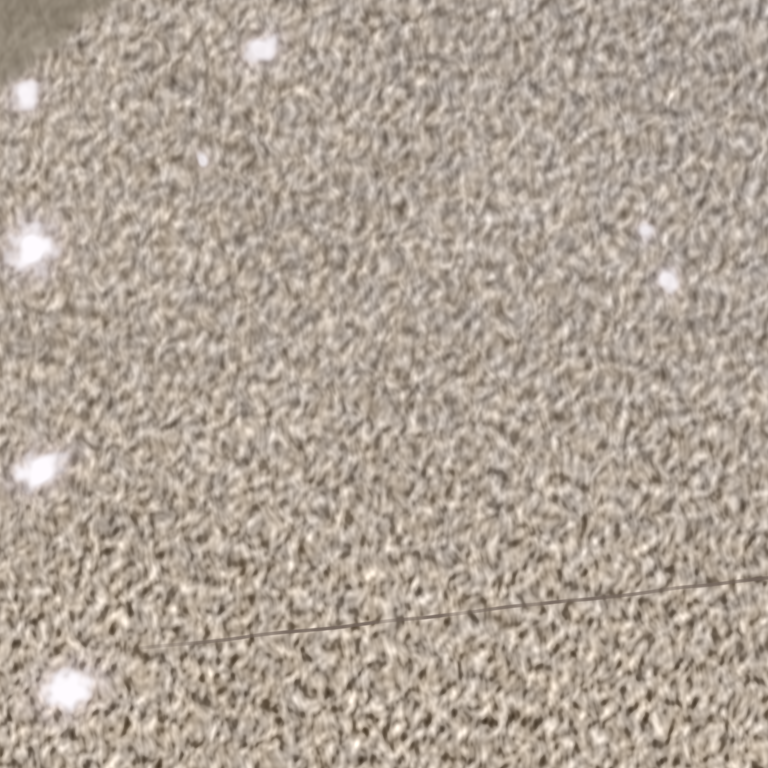
A three.js fragment shader for this texture:

```glsl
// Polished speckled granite slab with soft lamp reflections and a thin seam.
#define STONE vec3(0.690, 0.640, 0.588)
#define CORNER vec3(0.560, 0.520, 0.460)
#define SEAM vec3(0.450, 0.395, 0.360)
#define LAMP vec3(1.0, 0.985, 1.0)
#define HALO vec3(0.86, 0.80, 0.85)
#define GRAIN vec2(88.0, 54.0)
#define CONTRAST 0.37
#define LEAN 0.28
#define WARP 0.006

varying vec2 vUv;

vec2 randomDirection(vec2 cell) {
  vec3 p = fract(cell.xyx * vec3(0.1031, 0.1030, 0.0973));
  p += dot(p, p.yzx + 33.33);
  float angle = 6.2832 * fract((p.x + p.y) * p.z);
  return vec2(cos(angle), sin(angle));
}

float cornerSlope(vec2 cell, vec2 local, vec2 corner) {
  return dot(randomDirection(cell + corner), local - corner);
}

// Gradient noise, centred on zero
float noise(vec2 p) {
  vec2 cell = floor(p);
  vec2 f = fract(p);
  vec2 w = f * f * f * (f * (f * 6.0 - 15.0) + 10.0);
  float low = mix(cornerSlope(cell, f, vec2(0.0)),
                  cornerSlope(cell, f, vec2(1.0, 0.0)), w.x);
  float high = mix(cornerSlope(cell, f, vec2(0.0, 1.0)),
                   cornerSlope(cell, f, vec2(1.0)), w.x);
  return mix(low, high, w.y);
}

vec2 turn(vec2 p, float angle) {
  float c = cos(angle);
  float s = sin(angle);
  return vec2(c * p.x - s * p.y, s * p.x + c * p.y);
}

// Short upright grains: two crossing leans and a finer layer
float grains(vec2 uv) {
  vec2 bend = vec2(noise(uv * 26.0 + 70.0), noise(uv * 26.0 + 130.0));
  vec2 p = uv + WARP * bend;
  float main = noise(turn(p, LEAN) * GRAIN + 200.0);
  float cross = noise(turn(p, LEAN + 0.5) * GRAIN * 1.08 + 400.0);
  float fine = noise(turn(p, LEAN - 0.4) * GRAIN * 1.8 + 600.0);
  return 0.8 * main + 0.6 * cross + 0.4 * fine;
}

// Lamp reflection: bright core inside a faint halo
vec3 addLamp(vec3 color, vec2 uv, vec2 center, vec2 size, float strength) {
  vec2 q = turn(uv - center, -0.45) / size;
  float d = length(q) + 0.5 * noise(uv * 60.0);
  color = mix(color, HALO, 0.55 * strength * exp(-0.55 * d * d));
  return mix(color, LAMP, strength * (1.0 - smoothstep(0.45, 1.3, d)));
}

void main() {
  vec2 uv = vUv;

  // Crisp, dark grains near the bottom, softer ones higher up
  float nearness = 1.0 - smoothstep(0.05, 0.65, uv.y);
  float grain = grains(uv);
  float worms = grain - 0.22 * smoothstep(0.1, 0.5, -grain) * nearness;
  float tone = CONTRAST * mix(0.88, 1.15, nearness) * worms;
  float mottle = 0.035 * noise(uv * 5.0 + 20.0) + 0.05 * noise(uv * 17.0 + 40.0);
  vec3 color = STONE + tone + mottle + 0.012 * nearness;

  // Patchy warm and cool tints, cooler toward the upper right
  float warmth = 0.025 * noise(uv * 30.0 + 300.0) - 0.016 * uv.x * uv.y
               + 0.008 * nearness;
  color += warmth * vec3(0.7, 0.1, -1.0);

  // Thin broken seam, fading out on the left
  float seamY = 0.135 + 0.112 * uv.x + 0.003 * noise(vec2(uv.x * 14.0, 3.5));
  float seam = 1.0 - smoothstep(0.0008, 0.0036, abs(uv.y - seamY));
  float broken = 0.68 + 0.6 * noise(vec2(uv.x * 32.0, 9.5));
  seam *= clamp(broken, 0.25, 0.9) * smoothstep(0.12, 0.32, uv.x);
  color = mix(color, SEAM, seam);

  // Blurred dark surface beyond the upper left edge
  float beyond = (uv.y - 0.878 - 0.79 * uv.x) * 0.785;
  float corner = smoothstep(-0.008, 0.018, beyond + 0.012 * noise(uv * 22.0));
  vec3 blurred = CORNER + 0.10 * noise(uv * vec2(16.0, 26.0)) + 0.06 * grain;
  color = mix(color, blurred, 0.92 * corner);

  // Row of lamps down the left side, then small scattered glints
  color = addLamp(color, uv, vec2(0.033, 0.876), vec2(0.019, 0.016), 0.9);
  color = addLamp(color, uv, vec2(0.042, 0.677), vec2(0.031, 0.028), 1.0);
  color = addLamp(color, uv, vec2(0.052, 0.388), vec2(0.033, 0.021), 1.0);
  color = addLamp(color, uv, vec2(0.089, 0.102), vec2(0.036, 0.025), 1.0);
  color = addLamp(color, uv, vec2(0.341, 0.936), vec2(0.023, 0.015), 0.85);
  color = addLamp(color, uv, vec2(0.264, 0.792), vec2(0.007, 0.010), 0.7);
  color = addLamp(color, uv, vec2(0.841, 0.700), vec2(0.010, 0.011), 0.75);
  color = addLamp(color, uv, vec2(0.870, 0.635), vec2(0.013, 0.015), 0.8);

  gl_FragColor = vec4(clamp(color, 0.0, 1.0), 1.0);
}
```
